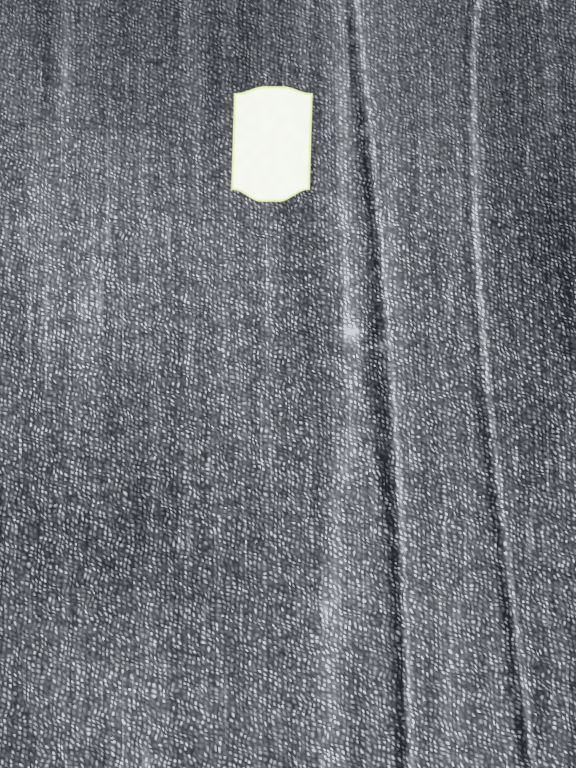
Give the GLSL for this texture, as a WebGL 2 fragment shader.

```glsl
#version 300 es
precision highp float;
uniform vec2 u_resolution;
out vec4 fragColor;

const vec2 THREADS = vec2(155.0, 150.0);   // weave cells per canvas height
const float TWILL_STEP = 0.42;             // lengthwise shift of each weave column
const float FLECK_LEAN = 0.35;
const float WEAVE_CONTRAST = 0.31;
const float BASE_TONE = 0.425;
const vec3 DENIM_TINT = vec3(-0.013, -0.003, 0.019);
const vec3 LABEL_WHITE = vec3(0.965, 0.975, 0.945);
const vec3 LABEL_RIM = vec3(0.88, 0.93, 0.68);
const vec2 LABEL_CENTER = vec2(0.354, 0.8125);
const float LABEL_HALF_WIDTH = 0.0515;

float hash(vec2 p) {
  return fract(sin(dot(p, vec2(127.1, 311.7))) * 43758.5453);
}

float noise(vec2 p) {
  vec2 i = floor(p), f = fract(p);
  f = f * f * (3.0 - 2.0 * f);
  return mix(mix(hash(i), hash(i + vec2(1, 0)), f.x),
             mix(hash(i + vec2(0, 1)), hash(i + vec2(1, 1)), f.x), f.y);
}

float fbm(vec2 p) {
  float sum = 0.0, amp = 0.5;
  for (int i = 0; i < 4; i++) {
    sum += amp * noise(p);
    p = p * 2.03 + 7.1;
    amp *= 0.5;
  }
  return sum;
}

float bell(float x, float width) {
  x /= width;
  return exp(-x * x);
}

float spot(vec2 p, vec2 center, vec2 size) {
  vec2 d = (p - center) / size;
  return exp(-dot(d, d));
}

// Uneven leaning flecks in staggered columns, centred on zero
float weave(vec2 p) {
  vec2 c = p * THREADS;
  c += 0.9 * vec2(noise(p * 60.0), noise(p * 60.0 + 19.0));
  c.y += floor(c.x) * TWILL_STEP;
  vec2 id = floor(c);
  vec2 f = fract(c) - 0.5;
  f -= 0.36 * (vec2(hash(id + 3.7), hash(id + 9.2)) - 0.5);
  f.x += FLECK_LEAN * f.y;
  float fleck = 1.0 - smoothstep(0.10, 0.56, length(f * vec2(1.1, 0.8)));
  return fleck * (0.2 + 1.4 * hash(id)) - 0.31;
}

// Seam and fade centre lines; t runs from top to bottom
float innerSeam(float t) { return 0.465 + 0.117 * t - 0.046 * t * t; }

float outerSeam(float t) {
  float a = (t - 0.35) * 0.125;
  return 0.613 + 0.5 * (a + sqrt(a * a + 0.0004)) + 0.008 * exp(-20.0 * t);
}

float fadeLine(float t) {
  return 0.446 + 0.010 * bell(t - 0.48, 0.15) - 0.014 * smoothstep(0.55, 0.95, t);
}

float labelDistance(vec2 p) {
  vec2 d = p - LABEL_CENTER;
  d.x -= 0.03 * d.y;
  float corner = d.y > 0.0 ? 0.0665 : 0.060;
  float height = mix(0.0755, corner, smoothstep(0.012, 0.049, abs(d.x)));
  return max(abs(d.x) - LABEL_HALF_WIDTH, abs(d.y) - height);
}

void main() {
  vec2 p = gl_FragCoord.xy / u_resolution.y;
  float px = 1.0 / u_resolution.y;
  float t = 1.0 - p.y;

  // Broad light and shadow
  float tone = BASE_TONE + 0.10 * (fbm(p * vec2(12.0, 5.0)) - 0.47);
  tone -= 0.04 * (1.0 - smoothstep(0.0, 0.28, t));
  tone += 0.06 * spot(p, vec2(0.17, 0.65), vec2(0.24, 0.14));
  tone -= 0.06 * spot(p, vec2(0.08, 0.29), vec2(0.20, 0.09));
  tone -= 0.03 * spot(p, vec2(0.36, 0.35), vec2(0.10, 0.14));
  tone += 0.04 * spot(p, vec2(0.25, 0.06), vec2(0.25, 0.12));

  // Weave, finer and softer toward the top
  vec2 cloth = vec2((p.x - 0.37) * (1.0 + 0.25 * p.y), p.y + 0.17 * p.y * p.y);
  float focus = mix(0.65, 1.0, smoothstep(0.0, 0.45, t));
  tone += WEAVE_CONTRAST * focus * weave(cloth);
  tone += 0.17 * (noise(cloth * 240.0) - 0.5);

  // Slub threads running down and across
  tone += 0.09 * (noise(p * vec2(140.0, 9.0)) - 0.5);
  tone += 0.07 * (noise(p * vec2(60.0, 3.0) + 5.0) - 0.5);
  tone += 0.06 * (noise(cloth * vec2(24.0, 170.0)) - 0.5);
  tone += 0.14 * smoothstep(0.84, 0.97, noise(p * vec2(150.0, 10.0) + 31.0));

  // Worn band and the groove beside the inner seam
  float inner = p.x - innerSeam(t);
  float outer = p.x - outerSeam(t);
  float fade = p.x - fadeLine(t);
  float wear = 0.45 + 1.0 * noise(vec2(p.x * 55.0, p.y * 28.0));
  float fadeWidth = mix(0.011, 0.020, smoothstep(0.5, 0.85, t));
  tone += 0.17 * wear * bell(fade, fadeWidth) * (1.0 - 0.45 * smoothstep(0.55, 1.0, t));
  tone += 0.03 * bell(fade, 0.045);
  float grooveWidth = 0.007 + 0.008 * bell(t - 0.54, 0.12);
  float scuff = 0.6 + 0.8 * noise(p * vec2(70.0, 60.0));
  tone -= 0.16 * scuff * bell(inner + 0.006 + grooveWidth, grooveWidth);

  // Cloth right of each seam
  tone += 0.03 * smoothstep(0.0, 0.01, inner) * (1.0 - smoothstep(-0.02, 0.0, outer));
  tone -= 0.05 * smoothstep(0.0, 0.04, outer) * (1.0 - smoothstep(0.45, 0.9, t));
  tone -= 0.09 * spot(p, vec2(0.73, 0.66), vec2(0.06, 0.10));

  // Raised seam edges with shadows
  float rope = 0.55 + 0.9 * noise(vec2(p.x * 90.0, p.y * 130.0));
  tone += 0.21 * rope * bell(inner, 0.0042) + 0.04 * bell(inner - 0.012, 0.012);
  float outerDepth = 0.08 + 0.12 * smoothstep(0.45, 0.75, t);
  tone -= outerDepth * scuff * bell(outer + 0.012, 0.007);
  tone += 0.21 * rope * bell(outer, 0.0045);

  // Frayed tufts
  float fray = 0.5 + noise(p * vec2(120.0, 320.0));
  tone += 0.32 * fray * spot(p, vec2(0.459, 0.568), vec2(0.014, 0.007));
  tone += 0.24 * fray * spot(p, vec2(0.496, 0.549), vec2(0.013, 0.006));

  vec3 color = clamp(vec3(tone), 0.16, 0.82) + DENIM_TINT;

  // Paper label
  float d = labelDistance(p);
  color *= 1.0 - 0.12 * exp(-max(d, 0.0) * 260.0);
  vec3 paper = mix(LABEL_WHITE, LABEL_RIM, smoothstep(-0.005, 0.0, d));
  paper -= 0.015 * noise(p * 90.0);
  color = mix(color, paper, 1.0 - smoothstep(-px, px, d));

  fragColor = vec4(color, 1.0);
}
```
